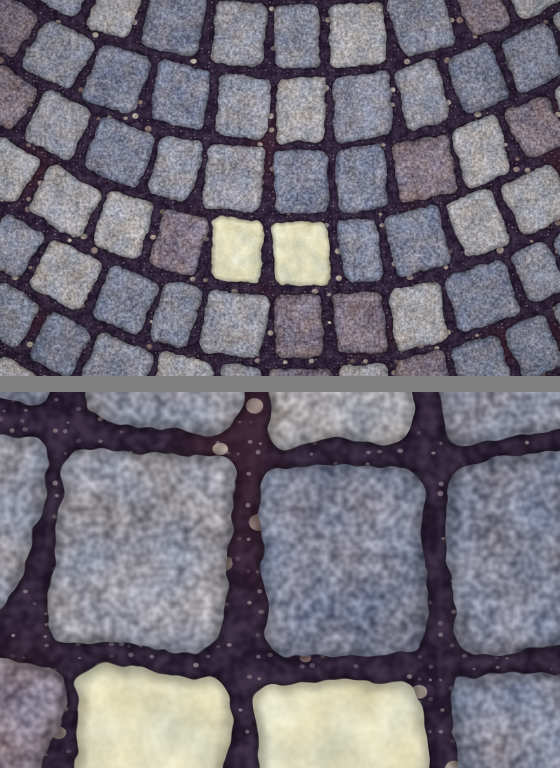
Top: the whole. Bottom: its middle third, enlarged.
A WebGL 2 fragment shader for this texture:

```glsl
#version 300 es
precision highp float;
// Worn granite setts laid in sagging arcs, with gritty dark soil in the joints.

uniform vec2 u_resolution;
out vec4 fragColor;

// Layout, in units of the canvas height
const float ARC_X = 0.795;        // x of the lowest point of every arc
const float ARC_RADIUS = 1.45;
const float ROW_BASE = 0.130;     // height of row 0 at ARC_X
const float ROW_PITCH = 0.193;
const float COL_PITCH = 0.163;
const float JOINT_JITTER = 0.28;  // share of COL_PITCH
const float HALF_GAP = 0.0095;
const float SIZE_JITTER = 0.006;
const float CORNER = 0.022;
const float SKEW = 0.16;
const float PALE_ROW = 1.0;       // this row holds two cream setts
const vec2 PALE_COLS = vec2(-1.0, 0.0);

// Colours
const vec3 COOL_GRANITE = vec3(0.48, 0.49, 0.56);
const vec3 GREY_GRANITE = vec3(0.64, 0.63, 0.645);
const vec3 MAUVE_GRANITE = vec3(0.49, 0.44, 0.48);
const vec3 CREAM = vec3(0.85, 0.84, 0.73);
const vec3 SOIL_DARK = vec3(0.13, 0.09, 0.16);
const vec3 SOIL_LIGHT = vec3(0.24, 0.19, 0.27);
const vec3 SOIL_RED = vec3(0.25, 0.12, 0.15);
const vec3 GRIT = vec3(0.50, 0.45, 0.47);
const vec3 PEBBLE_PALE = vec3(0.76, 0.73, 0.68);
const vec3 PEBBLE_BROWN = vec3(0.47, 0.38, 0.38);

float hash(vec2 c) {
    vec3 q = fract(c.xyx * 0.1031);
    q += dot(q, q.yzx + 33.33);
    return fract((q.x + q.y) * q.z);
}

float cornerSlope(vec2 cell, vec2 offset) {
    float a = 6.2832 * hash(cell);
    return dot(vec2(cos(a), sin(a)), offset);
}

// Gradient noise, roughly -0.7 to 0.7
float noise(vec2 p) {
    vec2 i = floor(p), f = p - i, e = vec2(1.0, 0.0);
    vec2 w = f * f * f * (f * (f * 6.0 - 15.0) + 10.0);
    return mix(mix(cornerSlope(i, f), cornerSlope(i + e, f - e), w.x),
               mix(cornerSlope(i + e.yx, f - e.yx), cornerSlope(i + 1.0, f - 1.0), w.x), w.y);
}

float roundedBox(vec2 p, vec2 halfSize) {
    vec2 q = abs(p) - halfSize + CORNER;
    return length(max(q, 0.0)) + min(max(q.x, q.y), 0.0) - CORNER;
}

// Position of the joint to the left of a column, in columns
float joint(float col, float row) {
    return col - 0.5 + JOINT_JITTER * (hash(vec2(col + 31.0, row * 7.0 + 53.0)) - 0.5);
}

// Signed distance to one sett, turned to follow its arc
float settDistance(vec2 p, vec2 id) {
    float left = joint(id.x, id.y), right = joint(id.x + 1.0, id.y);
    float a = 0.5 * (left + right) * COL_PITCH / ARC_RADIUS;
    vec2 random = vec2(hash(id + 11.0), hash(id + 87.0));
    vec2 centre = vec2(ARC_X + ARC_RADIUS * sin(a),
                       ROW_BASE + id.y * ROW_PITCH + ARC_RADIUS * (1.0 - cos(a)));
    vec2 q = p - centre - 0.008 * (random.yx - 0.5);
    q = vec2(q.x * cos(a) + q.y * sin(a), q.y * cos(a) - q.x * sin(a));
    q += SKEW * (random - 0.5) * q.yx;
    vec2 halfSize = 0.5 * vec2((right - left) * COL_PITCH, ROW_PITCH * cos(a));
    return roundedBox(q, halfSize - HALF_GAP - SIZE_JITTER * random);
}

// Scattered pebbles: x = coverage, y = random tint
vec2 pebbles(vec2 p, float size, float density, float aa) {
    vec2 cell = floor(p / size);
    vec2 random = vec2(hash(cell + 5.0), hash(cell + 141.0));
    float radius = size * mix(0.13, 0.27, random.y);
    vec2 q = p - (cell + 0.3 + 0.4 * random) * size;
    float d = length(q * vec2(1.0, 1.0 + 0.4 * random.x)) - radius;
    float present = step(hash(cell + 229.0), density);
    return vec2(present * smoothstep(aa, -aa, d), hash(cell + 317.0));
}

vec3 soilColour(vec2 p, float aa) {
    vec3 c = mix(SOIL_DARK, SOIL_LIGHT, clamp(0.5 + noise(p * 45.0) + 0.8 * noise(p * 130.0), 0.0, 1.0));
    c = mix(c, SOIL_RED, 0.5 * smoothstep(0.2, 0.5, noise(p * 5.0 + 3.0)));
    vec2 fine = pebbles(p, 0.0095, 0.25, aa);
    c = mix(c, GRIT, fine.x * (0.3 + 0.7 * fine.y));
    vec2 coarse = pebbles(p + 0.013, 0.036, 0.22, aa);
    return mix(c, mix(PEBBLE_BROWN, PEBBLE_PALE, coarse.y) * (0.95 + 0.3 * noise(p * 90.0)), coarse.x);
}

vec3 settColour(vec2 p, vec2 id, float d) {
    float tint = hash(id + 61.0);
    vec3 c = mix(COOL_GRANITE, GREY_GRANITE, smoothstep(0.1, 0.75, tint));
    c = mix(c, MAUVE_GRANITE, 0.9 * step(0.83, hash(id + 173.0)));
    float pale = id.y == PALE_ROW && any(equal(vec2(id.x), PALE_COLS)) ? 1.0 : 0.0;
    // Speckled grain, broad stains and a worn dark rim
    float grain = 0.17 * noise(p * 95.0) + 0.17 * noise(p * 170.0 + 9.0);
    float stain = 0.10 * noise(p * 13.0 + id * 3.7) + 0.09 * noise(p * 36.0);
    c = mix(c, CREAM, pale) + grain * mix(1.0, 0.2, pale) + stain;
    c += vec3(-0.02, 0.0, 0.025) * noise(p * 24.0 + 40.0) * 2.0;
    return c * mix(0.74, 1.0, smoothstep(0.001, -0.014, d));
}

void main() {
    vec2 p = gl_FragCoord.xy / u_resolution.y;
    float aa = 0.9 / u_resolution.y;

    // Rough outlines come from a slightly warped plane
    vec2 warped = p + 0.008 * vec2(noise(p * 22.0), noise(p * 22.0 + 70.0))
                    + 0.004 * vec2(noise(p * 65.0), noise(p * 65.0 + 30.0));

    // Nearest sett among the neighbouring cells
    float a = asin(clamp((p.x - ARC_X) / ARC_RADIUS, -1.0, 1.0));
    float height = p.y - ROW_BASE - ARC_RADIUS * (1.0 - cos(a));
    vec2 home = floor(vec2(a * ARC_RADIUS / COL_PITCH, height / ROW_PITCH) + 0.5);
    float d = 1e3;
    vec2 id = home;
    for (int k = 0; k < 9; k++) {
        vec2 cell = home + vec2(k % 3 - 1, k / 3 - 1);
        float cellDistance = settDistance(warped, cell);
        if (cellDistance < d) { d = cellDistance; id = cell; }
    }

    vec3 soil = soilColour(p, aa) * mix(0.7, 1.0, smoothstep(0.0, 0.008, d));
    vec3 colour = mix(soil, settColour(p, id, d), smoothstep(aa, -aa, d));

    // Gentle darkening towards the corners
    vec2 fromCentre = gl_FragCoord.xy / u_resolution - 0.5;
    colour *= 1.03 - 0.3 * dot(fromCentre, fromCentre);
    fragColor = vec4(clamp(colour, 0.0, 1.0), 1.0);
}
```
